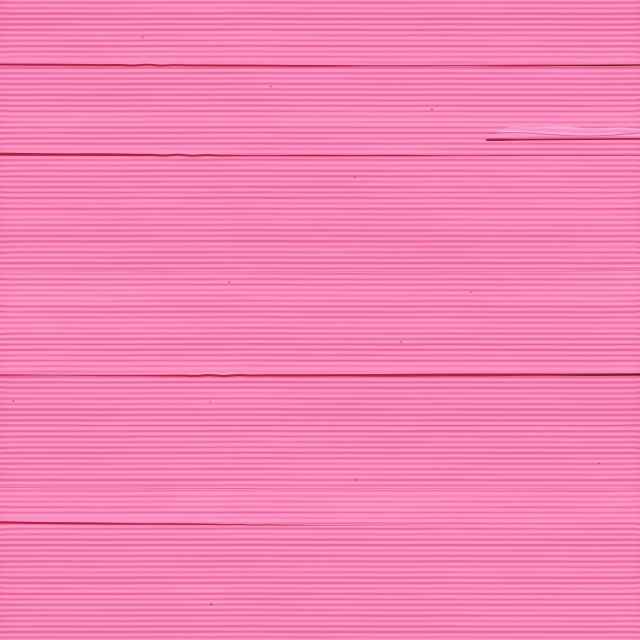
Write a Shadertoy shader that draws this texture.

```glsl
// Pink combed paint: fine horizontal ridges split by red creases, a torn flap and a few specks.

const float RIDGES = 118.0;
const vec3 CREST  = vec3(0.995, 0.59, 0.78);
const vec3 MIDDLE = vec3(0.965, 0.515, 0.705);
const vec3 ROSE   = vec3(0.93, 0.40, 0.59);
const vec3 MAUVE  = vec3(0.89, 0.43, 0.64);
const vec3 SHADOW = vec3(0.86, 0.31, 0.47);
const vec3 CREASE = vec3(0.68, 0.11, 0.23);
const vec3 DEEP   = vec3(0.40, 0.07, 0.08);
const vec3 SHEEN  = vec3(0.96, 0.68, 0.86);

// Creases: height at left, rise to the right, half width at left and at right.
const int CREASES = 7;
const vec4 creases[CREASES] = vec4[CREASES](
    vec4(0.899, -0.001, 0.0013, 0.0011),
    vec4(0.759, -0.002, 0.0020, 0.0004),
    vec4(0.414,  0.001, 0.0010, 0.0022),
    vec4(0.184, -0.008, 0.0016, -0.0005),
    vec4(0.577,  0.000, 0.0004, 0.0003),
    vec4(0.336,  0.000, 0.0005, 0.0004),
    vec4(0.238, -0.001, 0.0005, 0.0003));

float hash(vec2 p) {
    return fract(sin(dot(p, vec2(127.1, 311.7))) * 43758.5);
}

// Slow layered waves in about -1..1.
float waves(float x, float seed) {
    return 0.5 * sin(x * 7.0 + seed) + 0.3 * sin(x * 17.0 + seed * 2.3)
         + 0.2 * sin(x * 41.0 + seed * 3.7);
}

// Share of a pixel covered by a band of the given half width.
float band(float d, float halfWidth, float px) {
    float overlap = min(d + halfWidth, 0.5 * px) - max(d - halfWidth, -0.5 * px);
    return clamp(overlap / px, 0.0, 1.0);
}

// Smooth hump of height 1 around zero.
float hump(float x, float size) {
    return exp(-x * x / (size * size));
}

// Rounded ridges; each groove has its own depth, tint and fading along its length.
vec3 ridges(vec2 p, float smoothing) {
    float edge = hump(p.x, 0.012) + hump(p.x - 1.0, 0.008);
    float y = p.y + 0.0004 * waves(p.x, 2.0) + 0.001 * edge * waves(p.y * 6.0, 1.0);
    float row = y * RIDGES;
    float id = floor(row);
    float depth = 0.62 + 0.5 * hash(vec2(id, 3.0)) + 0.14 * waves(p.x, id * 2.4);
    float groove = pow(0.5 - 0.5 * cos(6.28318 * row), 1.4) * depth;
    groove += 0.1 * waves(p.y * 3.0, 0.5) + 0.06 * waves(p.x * 0.7, p.y * 9.0);
    groove = mix(groove, 0.12, smoothing) + 0.08 * edge;
    vec3 dark = mix(ROSE, MAUVE, hash(vec2(id, 8.0)));
    vec3 color = mix(CREST, MIDDLE, smoothstep(0.0, 0.45, groove));
    return mix(color, dark, smoothstep(0.4, 1.0, groove));
}

// Cellular noise: sparse dark dots, one candidate per cell.
float specks(vec2 p, float px) {
    vec2 cell = floor(p * 10.0);
    vec2 center = 0.15 + 0.7 * vec2(hash(cell), hash(cell + 17.0));
    float radius = 0.0006 + 0.0006 * hash(cell + 5.0);
    float d = length(p - (cell + center) / 10.0) - radius;
    return step(0.88, hash(cell + 41.0)) * (1.0 - smoothstep(-px, px, d));
}

// Pale folded flap above a red slit, growing from its tip to the right edge.
vec3 flap(vec3 color, vec2 p, float px) {
    float x = (p.x - 0.757) / 0.243;
    float base = 0.7815 + 0.0015 * x;
    float inside = smoothstep(0.0, 0.02, x);
    float top = base + 0.004 + 0.019 * smoothstep(0.0, 0.2, x) - 0.007 * x
              + 0.0012 * sin(x * 16.0);
    float low = base + 0.008 + 0.003 * sin(x * 6.0 + 0.7);
    float body = smoothstep(-px, px, p.y - base) * smoothstep(-px, px, top - p.y) * inside;
    float fold = 0.5 + 0.5 * sin((p.y - base) * 600.0 + 5.0 * x + waves(x, 4.0));
    color = mix(color, mix(MIDDLE, SHEEN, 0.35 + 0.65 * fold), body);
    color = mix(color, SHADOW, 0.7 * inside * band(p.y - low, 0.0009, px));
    color = mix(color, SHADOW, 0.6 * inside * hump(p.y - base - 0.001, 0.003));
    float wedge = hump(x - 0.08, 0.1);
    return mix(color, CREASE, inside * band(p.y - base, 0.0012 + 0.0007 * wedge, px));
}

void mainImage(out vec4 fragColor, in vec2 fragCoord) {
    vec2 p = fragCoord / iResolution.xy;
    float px = 1.0 / iResolution.y;

    // Gather slit, soft shadow, smooth lip and ripple from every crease.
    float slit = 0.0, shade = 0.0, lip = 0.0, glint = 0.0;
    for (int i = 0; i < CREASES; i++) {
        vec4 c = creases[i];
        float k = float(i);
        float width = max(mix(c.z, c.w, p.x) * (1.0 + 0.3 * waves(p.x, k * 1.9)), 0.0);
        float strength = smoothstep(0.0005, 0.0013, width);
        float ripple = hump(p.x - 0.23 - 0.055 * k, 0.05) * strength;
        float d = p.y - c.x - c.y * p.x - 0.0005 * waves(p.x, k + 1.0)
                + 0.004 * p.x * (1.0 - p.x) + ripple * 0.0007 * sin(p.x * 130.0);
        slit = max(slit, band(d, width, px) * mix(0.5, 0.95, strength));
        shade = max(shade, strength * hump(d + 0.0006, 0.0026));
        lip = max(lip, strength * smoothstep(0.0, 0.003, d) * smoothstep(0.016, 0.008, d));
        glint = max(glint, ripple * hump(d - 0.003, 0.0014));
    }

    vec3 color = ridges(p, 0.8 * lip);
    color = mix(color, SHEEN, 0.6 * glint);
    color = mix(color, SHADOW, 0.6 * shade);
    vec3 slitColor = mix(CREASE, DEEP, 0.8 * smoothstep(0.75, 1.0, p.x));
    color = mix(color, slitColor, slit);
    color = flap(color, p, px);
    color = mix(color, DEEP, 0.65 * specks(p, px));
    fragColor = vec4(color, 1.0);
}
```
